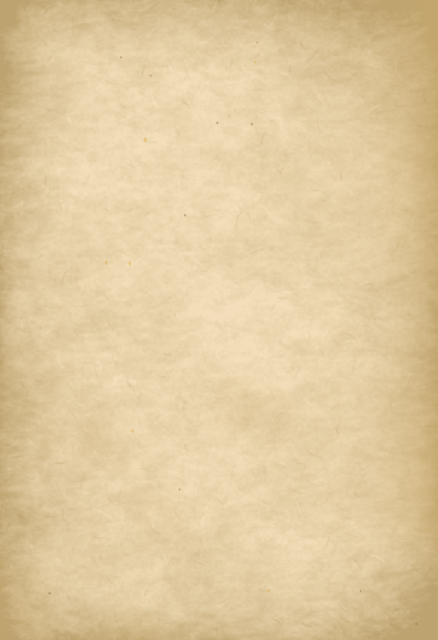
Give the GLSL for this texture, as a WebGL 2 fragment shader.

```glsl
#version 300 es
precision highp float;
// Aged parchment: warm cream sheet, darkened borders, soft stains, fibres and specks.

uniform vec2 u_resolution;
out vec4 fragColor;

const vec3 CREAM = vec3(0.926, 0.845, 0.694);
const vec3 TAN = vec3(0.770, 0.670, 0.475);
const vec3 AMBER = vec3(0.790, 0.665, 0.425);
const vec3 OCHRE = vec3(0.880, 0.700, 0.330);
const vec3 UMBER = vec3(0.520, 0.400, 0.230);

// Integer hash of a cell, giving 0..1
float hash(vec2 cell, uint seed) {
    uvec2 q = uvec2(ivec2(cell)) * uvec2(1597u, 3571u);
    uint h = q.x ^ (q.y * 9277u) ^ (seed * 7919u);
    h = (h ^ (h >> 15)) * 73244475u;
    h = (h ^ (h >> 13)) * 73244475u;
    h ^= h >> 16;
    return float(h & 65535u) / 65535.0;
}

float valueNoise(vec2 p, uint seed) {
    vec2 cell = floor(p);
    vec2 f = fract(p);
    f = f * f * (3.0 - 2.0 * f);
    float low = mix(hash(cell, seed), hash(cell + vec2(1, 0), seed), f.x);
    float high = mix(hash(cell + vec2(0, 1), seed), hash(cell + vec2(1, 1), seed), f.x);
    return mix(low, high, f.y);
}

// Layered noise centred on zero
float fbm(vec2 p, int octaves, uint seed) {
    float sum = 0.0;
    float gain = 0.5;
    for (int i = 0; i < octaves; i++) {
        sum += gain * (valueNoise(p, seed + uint(i)) - 0.5);
        p = mat2(1.6, 1.2, -1.2, 1.6) * p + 3.7;
        gain *= 0.55;
    }
    return sum;
}

// Darkening that fades inward from the four sides
float borderAge(vec2 p, vec2 sheet, float reach) {
    vec2 near = exp(-max(p, 0.0) / reach);
    vec2 far = exp(-max(sheet - p, 0.0) / reach);
    return near.x + far.x + 0.85 * (near.y + far.y);
}

// Short bent strands, signed: positive is dark, negative is light
float fibres(vec2 p, float density, float pixel, uint seed) {
    vec2 home = floor(p * density);
    float sum = 0.0;
    for (int j = -1; j <= 1; j++) {
        for (int i = -1; i <= 1; i++) {
            vec2 cell = home + vec2(i, j);
            vec2 centre = (cell + vec2(hash(cell, seed), hash(cell, seed + 1u))) / density;
            float angle = 3.14159 * hash(cell, seed + 2u);
            vec2 dir = vec2(cos(angle), sin(angle));
            vec2 d = p - centre;
            vec2 local = vec2(dot(d, dir), dot(d, vec2(-dir.y, dir.x)));
            float halfLength = mix(0.15, 0.45, hash(cell, seed + 3u)) / density;
            float along = local.x / halfLength;
            float bend = (hash(cell, seed + 4u) - 0.5) * halfLength * along * along;
            float strand = 1.0 - smoothstep(0.0004, 0.0012 + pixel, abs(local.y - bend));
            strand *= 1.0 - smoothstep(0.4, 1.0, abs(along));
            sum += strand * (hash(cell, seed + 5u) - 0.45);
        }
    }
    return sum;
}

// Sparse round flecks, kept inside their cells
float flecks(vec2 p, float density, float chance, float size, float pixel, uint seed) {
    vec2 cell = floor(p * density);
    vec2 offset = 0.2 + 0.6 * vec2(hash(cell, seed), hash(cell, seed + 1u));
    vec2 d = p - (cell + offset) / density;
    d.x *= mix(0.8, 1.6, hash(cell, seed + 2u));
    float radius = size * mix(0.5, 1.0, hash(cell, seed + 3u));
    float dotMask = 1.0 - smoothstep(radius - pixel, radius + pixel, length(d));
    return dotMask * step(hash(cell, seed + 4u), chance);
}

void main() {
    float pixel = 1.0 / u_resolution.y;
    vec2 p = gl_FragCoord.xy * pixel;
    vec2 sheet = vec2(u_resolution.x * pixel, 1.0);

    // Borders with an uneven reach, and cloudy discolouration
    float drift = fbm(p * 4.0, 4, 11u);
    float border = borderAge(p, sheet, 0.066 * (1.0 + 1.5 * drift));
    float clouds = fbm(p * vec2(6.0, 8.0), 5, 23u);
    float mottling = fbm(p * vec2(26.0, 34.0) + 4.0 * drift, 4, 37u);
    float age = 0.015 + 0.96 * border + 0.48 * clouds + 0.34 * mottling;

    // Small horizontal creases and paper grain
    float creases = fbm(p * vec2(50.0, 110.0) + 5.0 * clouds, 3, 51u);
    float grain = fbm(p * 210.0, 2, 67u);
    age += (0.34 + 0.28 * min(border, 1.0)) * creases + 0.27 * grain;
    age += 0.38 * fibres(p, 24.0, pixel, 81u) + 0.28 * fibres(p + 3.0, 42.0, pixel, 93u);
    vec3 colour = mix(CREAM, TAN, clamp(age, -0.16, 1.18));

    // Warmer stains along the right side and in scattered patches
    float sideStain = exp(-(sheet.x - p.x) / 0.075) * smoothstep(0.3, 0.7, valueNoise(vec2(2.5, p.y * 4.0), 105u));
    float patchStain = smoothstep(0.08, 0.32, fbm(p * 5.0 + 9.0, 4, 117u));
    colour = mix(colour, AMBER, 0.55 * sideStain + 0.20 * patchStain);

    // Ochre flecks and tiny dark specks
    colour = mix(colour, OCHRE, 0.50 * flecks(p, 16.0, 0.07, 0.0042, pixel, 131u));
    colour = mix(colour, UMBER, 0.50 * flecks(p + 1.0, 19.0, 0.03, 0.0018, pixel, 143u));
    fragColor = vec4(colour, 1.0);
}
```
